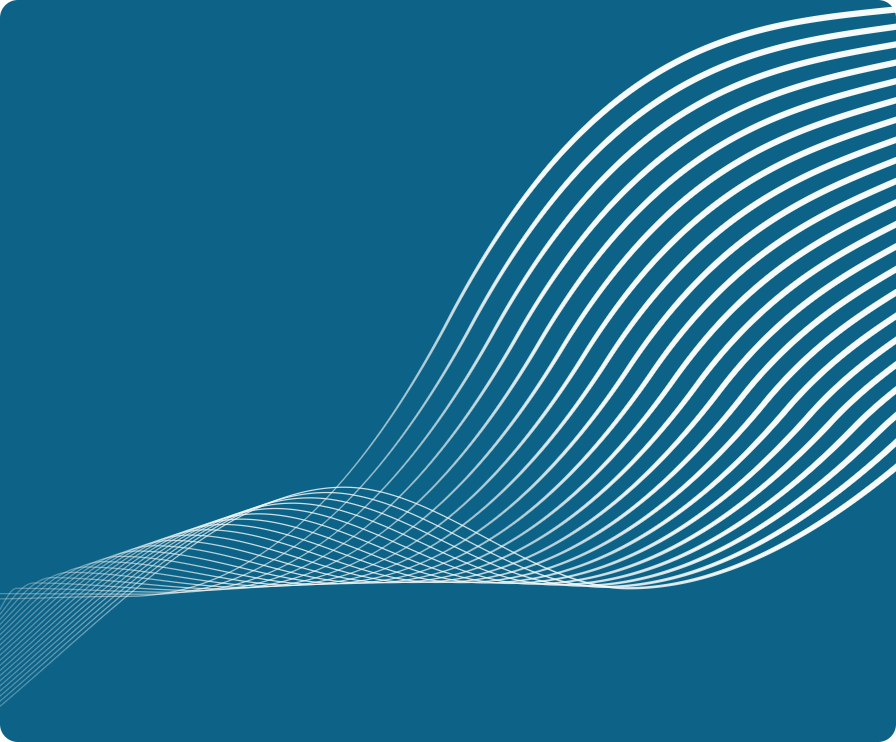
This background is drawn by a Shadertoy shader. Its source:

```glsl
// A ribbon of pale strands that twists through a mesh and fans out over deep teal.
#define STRANDS 22
#define TEAL vec3(0.05, 0.39, 0.53)
#define PALE vec3(0.97, 0.985, 0.98)
#define CANVAS vec2(1.0, 0.83)
#define CORNER_RADIUS 0.02
#define THIN 0.0014
#define THICK 0.0070

// Cubic through two knots (x, height, slope); returns height and slope at x.
vec2 hermite(float x, vec3 a, vec3 b) {
    float w = b.x - a.x;
    float s = (x - a.x) / w;
    float rise = b.y - a.y;
    float c2 = 3.0 * rise - w * (2.0 * a.z + b.z);
    float c3 = w * (a.z + b.z) - 2.0 * rise;
    float y = a.y + s * (w * a.z + s * (c2 + s * c3));
    float slope = a.z + s * (2.0 * c2 + 3.0 * c3 * s) / w;
    return vec2(y, slope);
}

// Strand t: tail, hump, valley, steep climb, then a levelling end.
vec2 strand(float x, float t) {
    vec3 hump = mix(vec3(-0.02, 0.160, 0.0), vec3(0.384, 0.285, 0.0), t);
    vec3 valley = mix(vec3(0.143, 0.163, 0.0), vec3(0.700, 0.172, 0.0), t);
    valley.y += 0.042 * t * (1.0 - t);
    vec3 climb = mix(vec3(0.501, 0.473, 1.9), vec3(1.029, 0.332, 0.88), t);
    float drop = t * (0.767 + 0.233 * t);
    vec3 end = vec3(1.042, 0.824 - 0.48 * drop, mix(0.12, 0.88, t));

    if (x < hump.x) {
        float tailY = mix(0.160, 0.040, t);
        float tailSlope = 1.33 * (hump.y - tailY) / hump.x;
        return hermite(x, vec3(0.0, tailY, tailSlope), hump);
    }
    if (x < valley.x) return hermite(x, hump, valley);
    if (x < climb.x) return hermite(x, valley, climb);
    return hermite(x, climb, end);
}

float coverage(float d, float halfWidth, float pixel) {
    return clamp((halfWidth - d) / pixel + 0.5, 0.0, 1.0);
}

float roundedBox(vec2 p, vec2 halfSize, float r) {
    vec2 q = abs(p) - halfSize + r;
    return length(max(q, 0.0)) + min(max(q.x, q.y), 0.0) - r;
}

void mainImage(out vec4 fragColor, in vec2 fragCoord) {
    vec2 p = fragCoord / iResolution.xy * CANVAS;
    float pixel = 1.0 / iResolution.x;
    vec3 color = TEAL;

    for (int i = 0; i < STRANDS; i++) {
        float t = float(i) / float(STRANDS - 1);
        vec2 curve = strand(p.x, t);
        float d = abs(p.y - curve.x) / sqrt(1.0 + curve.y * curve.y);

        // Strands swell and brighten toward the right.
        float swell = smoothstep(mix(0.35, 0.56, t), mix(0.73, 1.04, t), p.x);
        float halfWidth = 0.5 * mix(THIN, THICK, swell);
        float meshLight = mix(0.30, 0.82, smoothstep(0.0, 0.32, p.x));
        float valleyX = mix(0.143, 0.700, t);
        float climbing = smoothstep(valleyX, valleyX + 0.2, p.x);
        float light = mix(meshLight, 0.55, climbing * (1.0 - swell));
        light = mix(light, 0.98, smoothstep(0.1, 0.9, swell));

        // Soft band with a brighter core.
        float band = coverage(d, halfWidth, pixel) * light;
        float core = coverage(d, 0.35 * halfWidth, pixel) * 0.25 * swell;
        color = mix(color, PALE, max(band, min(band + core, 1.0)));
    }

    // Rounded white corners.
    float edge = roundedBox(p - 0.5 * CANVAS, 0.5 * CANVAS, CORNER_RADIUS);
    color = mix(color, vec3(1.0), clamp(edge / pixel + 0.5, 0.0, 1.0));
    fragColor = vec4(color, 1.0);
}
```
